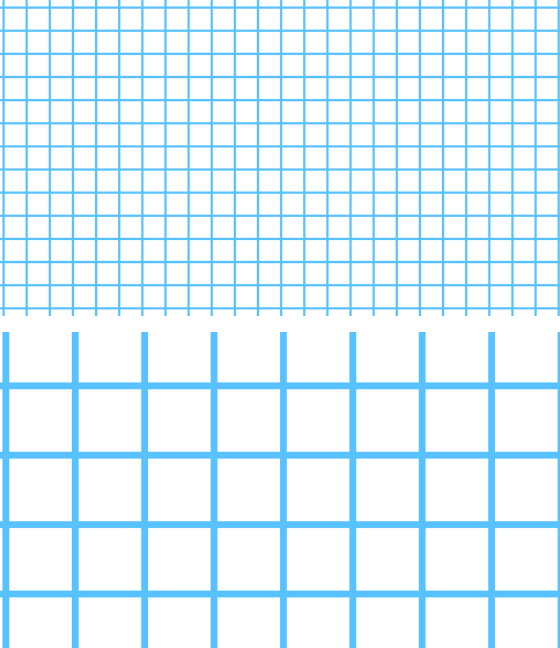
Top: the whole. Bottom: its middle third, enlarged.
Give the GLSL for this pattern, as a WebGL 2 fragment shader.

```glsl
#version 300 es
precision highp float;

uniform vec2 u_resolution;
out vec4 fragColor;

const vec3 PAPER = vec3(1.0);
const vec3 LINE_BLUE = vec3(0.34, 0.76, 1.0);

// Lengths are fractions of the canvas height.
const float CELL_SIZE = 0.0732;
const float LINE_WIDTH = 0.0072;
const vec2 GRID_ORIGIN = vec2(0.0113, 0.0243);

// Distance on each axis to the nearest grid line.
vec2 gridDistance(vec2 point, vec2 origin, float cell) {
    vec2 phase = fract((point - origin) / cell + 0.5) - 0.5;
    return abs(phase) * cell;
}

// Smoothed coverage of a stroke on each axis.
vec2 strokeCoverage(vec2 dist, float width, float softness) {
    return clamp((0.5 * width - dist) / softness + 0.5, 0.0, 1.0);
}

// Combined coverage of the two line directions.
float unionCoverage(vec2 coverage) {
    return 1.0 - (1.0 - coverage.x) * (1.0 - coverage.y);
}

void main() {
    vec2 point = gl_FragCoord.xy / u_resolution.y;
    float softness = 1.15 / u_resolution.y;

    vec2 dist = gridDistance(point, GRID_ORIGIN, CELL_SIZE);
    float ink = unionCoverage(strokeCoverage(dist, LINE_WIDTH, softness));

    fragColor = vec4(mix(PAPER, LINE_BLUE, ink), 1.0);
}
```
